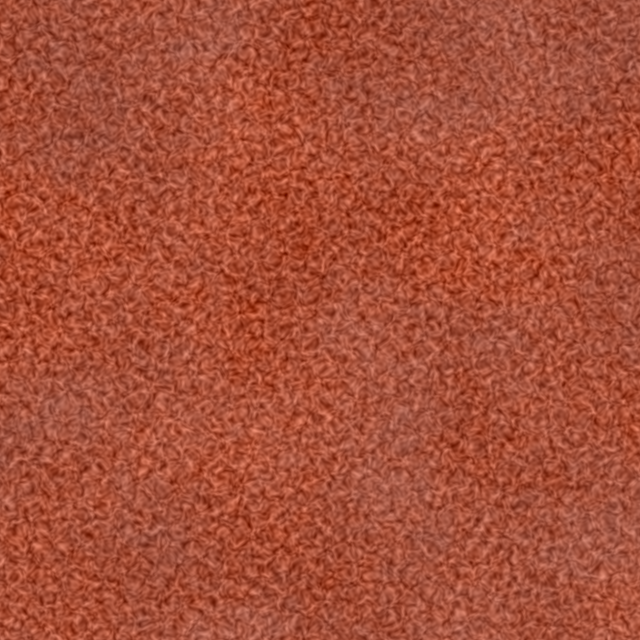
This texture is drawn by a three.js fragment shader. Its source:

```glsl
// Rough brick-red mineral surface: fine mottled grain over soft patches of rust and grey.
#define GRAIN_SCALE 82.0
#define FINE_SCALE 151.0
#define GRAIN_CONTRAST 0.36
#define PATCH_SCALE 4.5
#define PATCH_TONE 0.045
#define RUST_AMOUNT 0.75
#define BASE_COLOUR vec3(0.653, 0.311, 0.220)
#define RUST_SHIFT vec3(0.022, -0.024, -0.046)
#define GRAIN_TINT vec3(1.0, 0.95, 0.93)

varying vec2 vUv;

float hash(vec2 p) {
  vec3 q = fract(vec3(p.xyx) * 0.1031);
  q += dot(q, q.yzx + 33.33);
  return fract((q.x + q.y) * q.z);
}

// Dot product of a random unit direction at a lattice corner with the offset from it
float corner(vec2 cell, vec2 offset) {
  float angle = 6.2832 * hash(cell);
  return dot(vec2(cos(angle), sin(angle)), offset);
}

// Gradient noise, centred on zero
float noise(vec2 p) {
  vec2 i = floor(p);
  vec2 f = p - i;
  vec2 u = f * f * f * (f * (f * 6.0 - 15.0) + 10.0);
  vec2 e = vec2(1.0, 0.0);
  float low = mix(corner(i, f), corner(i + e, f - e), u.x);
  float high = mix(corner(i + e.yx, f - e.yx), corner(i + 1.0, f - 1.0), u.x);
  return mix(low, high, u.y);
}

// Layered noise for the broad, cloudy patches
float patches(vec2 p) {
  float sum = 0.0;
  float weight = 1.0;
  for (int k = 0; k < 4; k++) {
    sum += weight * noise(p);
    p = mat2(1.6, 1.2, -1.2, 1.6) * p + 17.3;
    weight *= 0.6;
  }
  return sum;
}

// Two turned grain sizes, bent a little so the lattice does not show
float grain(vec2 p) {
  vec2 bend = vec2(noise(p * 43.0 + 71.0), noise(p * 43.0 + 137.0));
  p += bend * 0.006;
  mat2 turn = mat2(0.82, 0.57, -0.57, 0.82);
  float coarse = noise(turn * p * GRAIN_SCALE + 211.0);
  float fine = noise(p * turn * FINE_SCALE + 307.0);
  return 0.62 * coarse + 0.58 * fine;
}

void main() {
  // Broad tone, and a rusty belt that fades into greyer ground
  float tone = patches(vUv * PATCH_SCALE + 40.0);
  float belt = exp(-pow((vUv.y - 0.62) / 0.17, 2.0));
  float rust = 1.6 * patches(vUv * PATCH_SCALE * vec2(0.8, 1.1) + 90.0);
  rust += 0.9 * belt - 0.3 - 0.25 * (vUv.x - 0.5);
  rust = clamp(rust, -1.0, 1.3) * RUST_AMOUNT;

  // Grain is stronger where the surface is rusty
  float speck = grain(vUv) * GRAIN_CONTRAST * (1.0 + 0.15 * rust);
  float warmth = noise(vUv * 34.0 + 150.0);

  vec3 colour = BASE_COLOUR + PATCH_TONE * tone;
  colour += RUST_SHIFT * (rust + 0.8 * warmth);
  colour += speck * GRAIN_TINT;
  colour -= 0.012 * (smoothstep(0.7, 1.0, vUv.y) - 0.2);

  gl_FragColor = vec4(clamp(colour, 0.0, 1.0), 1.0);
}
```
